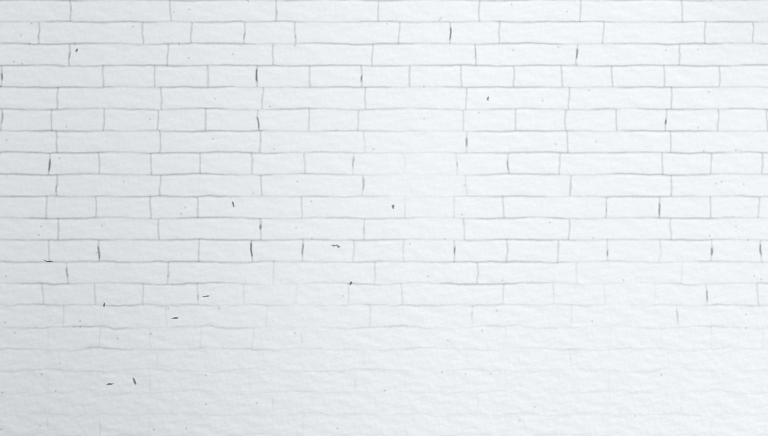
This texture is drawn by a WebGL 1 fragment shader. Its source:

```glsl
precision highp float;
uniform vec2 u_resolution;

float hash(vec2 p) {
  return fract(sin(dot(p, vec2(127.1, 311.7))) * 4375.85);
}

// Layered sines, rotated and doubled at each octave
float waves(vec2 p) {
  float sum = 0.0, amp = 0.5;
  for (int i = 0; i < 5; i++) {
    sum += amp * sin(p.x + 1.3 * sin(p.y * 1.1 + float(i))) * cos(p.y - 0.7 * sin(p.x));
    p = mat2(1.6, 1.2, -1.2, 1.6) * p + 2.3;
    amp *= 0.55;
  }
  return sum;
}

// Cellular noise: offset to the nearest point, and its random value
vec3 cell(vec2 p) {
  vec2 base = floor(p);
  vec3 nearest = vec3(9.0, 9.0, 0.0);
  for (int j = -1; j <= 1; j++) {
    for (int i = -1; i <= 1; i++) {
      vec2 id = base + vec2(float(i), float(j));
      vec2 offset = id + vec2(hash(id), hash(id + 37.0)) - p;
      if (dot(offset, offset) < dot(nearest.xy, nearest.xy)) {
        nearest = vec3(offset, hash(id + 71.0));
      }
    }
  }
  return nearest;
}

// Height of the thick, brushed paint
float relief(vec2 p) {
  return 0.5 * waves(p * vec2(2.6, 4.2)) + 0.3 * length(cell(p * vec2(2.0, 3.2)).xy);
}

float stroke(float d, float halfWidth, float px) {
  return 1.0 - smoothstep(halfWidth - px, halfWidth + px, abs(d));
}

void main() {
  // One unit is one course of bricks, counted down from the top
  float px = 20.0 / u_resolution.y;
  vec2 q = vec2(gl_FragCoord.x, u_resolution.y - gl_FragCoord.y) * px;
  float across = gl_FragCoord.x / u_resolution.x;
  float down = q.y / 20.0;

  // Uneven brick edges, rougher toward the floor
  float rough = smoothstep(0.5, 0.95, down);
  vec2 wall = q + vec2(0.08, 0.06 + 0.12 * rough) * vec2(waves(q * 1.9 + 9.0), waves(q * vec2(1.3, 1.9)));
  float row = floor(wall.y);
  float inRow = wall.y - row;
  float bedDist = wall.y - floor(wall.y + 0.5);

  // Courses of long bricks alternate with courses of half bricks
  float isShort = mod(row, 2.0);
  float brick = mix(4.68, 2.34, isShort);
  float shift = mix(2.9, 2.2, isShort) + 0.7 * (hash(vec2(row, 5.0)) - 0.5);
  float column = floor((wall.x - shift) / brick + 0.5);
  vec2 joint = vec2(column, row);
  float jointDist = wall.x - shift - column * brick - 0.2 * (hash(joint + 3.0) - 0.5);

  // Paint hides the mortar in patches and low on the wall
  vec2 fromSmear = (q - vec2(18.7, 7.8)) * vec2(0.27, 0.42);
  float patches = waves(q * 0.42 + 1.0);
  float cover = 0.8 * smoothstep(0.52, 0.95, down + 0.1 * across + 0.28 * patches);
  cover += 0.85 * exp(-dot(fromSmear, fromSmear));
  float exposed = clamp(1.0 - cover, 0.0, 1.0);
  float worn = exposed * smoothstep(-0.5, 0.3, waves(q * vec2(0.9, 1.4) + 4.0));

  // Light falls from the right, leaving the lower left in shade
  float light = 0.875 + 0.09 * smoothstep(0.0, 0.65, across);
  light -= 0.05 * down * down * (1.0 - 0.8 * across);
  light -= 0.025 * smoothstep(0.85, 1.0, across) * smoothstep(0.25, 0.0, down);

  // Paint texture lit from the upper right
  float slope = relief(q) - relief(q + vec2(0.06, -0.07));
  light += clamp(slope * (0.055 + 0.03 * rough), -0.05, 0.025);
  light += 0.014 * (hash(floor(q * 14.5)) - 0.5);

  // Mortar lines with a soft shadow above and a lit lip below
  light -= 0.13 * stroke(bedDist, 0.04, px) * (0.3 * exposed + 0.7 * worn);
  light -= 0.02 * exp(-abs(bedDist) * 9.0) * exposed;
  light += 0.02 * stroke(bedDist - 0.14, 0.04, px) * worn;
  float hasJoint = step(0.15 * isShort, hash(joint + 11.0)) * exposed * (1.0 - 0.6 * rough);
  light -= 0.1 * stroke(jointDist, 0.04, px) * hasJoint;

  // Open gaps left in some upright joints
  float gapReach = 0.08 + 0.22 * hash(joint + 23.0);
  float gapMiddle = 0.4 + 0.25 * hash(joint + 31.0);
  float gap = stroke(jointDist, 0.04, px) * stroke(inRow - gapMiddle, gapReach, 0.1);
  float gapDepth = 0.36 * smoothstep(0.66, 1.0, hash(joint + 29.0));
  light -= gapDepth * gap * hasJoint;

  // Rare dark chips, some upright and some lying flat
  vec3 chip = cell(q * 0.7 + 0.1 * waves(q * 3.0));
  vec2 chipShape = chip.z > 0.97 ? vec2(0.6, 2.2) : vec2(1.8, 1.0);
  float chipDist = length(chip.xy * chipShape) / 0.7;
  light -= 0.36 * stroke(chipDist, 0.1, px) * step(0.94, chip.z);

  // Fine pits in the paint
  vec3 pit = cell(q * 2.3 + 40.0);
  light -= 0.12 * stroke(length(pit.xy) / 2.3, 0.04, px) * step(0.96, pit.z);

  vec3 coolTint = vec3(-0.011, 0.002, 0.011);
  gl_FragColor = vec4(clamp(vec3(light) + coolTint, 0.0, 1.0), 1.0);
}
```
